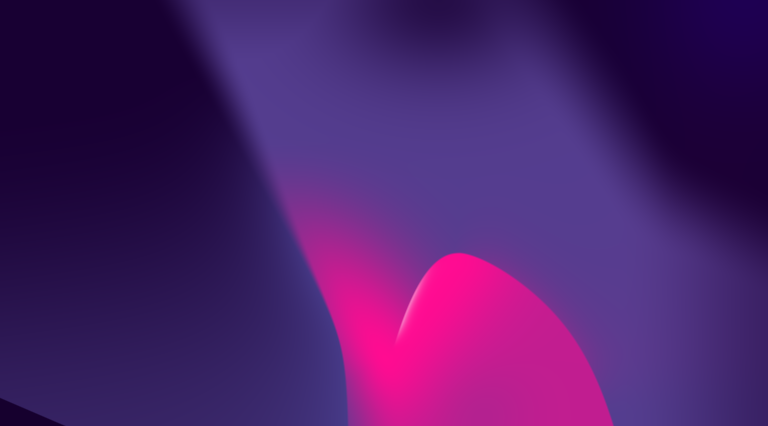
This background is drawn by a WebGL 2 fragment shader. Its source:

```glsl
#version 300 es
precision highp float;

uniform vec2 u_resolution;
out vec4 fragColor;

#define DARK vec3(0.095, 0.0, 0.2)
#define NIGHT_BLUE vec3(0.11, 0.0, 0.32)
#define DUSK vec3(0.22, 0.145, 0.4)
#define RIM_BLUE vec3(0.29, 0.245, 0.56)
#define PURPLE vec3(0.33, 0.24, 0.56)
#define HOT_PINK vec3(1.0, 0.045, 0.57)
#define SHINE vec3(0.96, 0.66, 0.85)
#define APEX vec2(1.08, 0.406)
#define FLANK_FOOT vec2(0.905, 0.165)

float gauss(float v) { return exp(-v * v); }

float smoothMax(float a, float b, float k) {
  return 0.5 * (a + b + sqrt((a - b) * (a - b) + k));
}

float segmentDistance(vec2 p, vec2 a, vec2 b) {
  vec2 ab = b - a;
  return length(p - a - ab * clamp(dot(p - a, ab) / dot(ab, ab), 0.0, 1.0));
}

// Left border of the bright sheet: vertical at the foot, leaning left above.
float sheetEdge(float y) {
  return 0.822 - smoothMax(0.54 * (y - 0.2), 0.0, 0.003);
}

// Lower border of the dark corner: steep, then shallow.
float cornerEdge(float x) {
  return smoothMax(0.577 - 1.5 * (x - 1.55), 0.54 - 0.42 * (x - 1.6), 0.002);
}

// Mound outline, with a different fall on each side of the apex.
float moundTop(float x) {
  float l = max(APEX.x - x, 0.0);
  float r = max(x - APEX.x, 0.0);
  return APEX.y - 16.0 * pow(l, 2.3) - 1.3 * pow(r, 1.5) - 57.0 * pow(r, 6.0);
}

float moundDistance(vec2 p) {
  float h = 0.004;
  float slope = (moundTop(p.x + h) - moundTop(p.x - h)) / (2.0 * h);
  return (moundTop(p.x) - p.y) / sqrt(1.0 + slope * slope);
}

// Shaded hollow on the left, lit along the sheet.
vec3 hollow(vec2 p, float e, float pixel) {
  float lift = smoothstep(0.8, -0.1, p.y + 0.12 * (0.5 - p.x));
  vec3 c = mix(DARK, DUSK, lift);
  float rim = exp(min(e, 0.0) / mix(0.15, 0.04, p.y));
  c = mix(c, RIM_BLUE, 0.85 * rim * smoothstep(0.85, 0.3, p.y));
  float fold = 0.066 - 0.43 * p.x - p.y;
  return mix(c, DARK * 0.9, smoothstep(-pixel, pixel, fold));
}

// Purple sheet fading into the dark at the top and right.
vec3 sheet(vec2 p) {
  vec3 c = mix(PURPLE, DARK, 0.5 * smoothstep(1.45, 1.87, p.x));
  float topShade = 0.78 * gauss((p.x - 1.03) / 0.25) * gauss((1.0 - p.y) / 0.18);
  topShade = max(topShade, 0.3 * smoothstep(0.82, 1.05, p.y));
  c = mix(c, DARK, topShade);
  float d = (p.y - cornerEdge(p.x)) * mix(0.58, 0.9, smoothstep(1.45, 1.65, p.x));
  vec3 corner = mix(DARK, NIGHT_BLUE, gauss(length(p - vec2(1.75, 1.02)) / 0.25));
  return mix(c, corner, smoothstep(-0.14, 0.09, d));
}

// Pink plume rising along the left border.
float plume(vec2 p) {
  float side = p.x - 0.9 + 0.52 * (p.y - 0.167);
  float rise = smoothstep(0.69, 0.15, p.y) * mix(0.7, 1.0, smoothstep(-0.03, 0.16, p.y));
  return rise * gauss(side / (side < 0.0 ? 0.13 : 0.19));
}

void main() {
  vec2 p = gl_FragCoord.xy / u_resolution.y;
  float pixel = 1.0 / u_resolution.y;
  float e = p.x - sheetEdge(p.y);
  float d = moundDistance(p);

  // The mound is hottest along its left flank.
  float heat = 0.64 + 0.36 * gauss(segmentDistance(p, FLANK_FOOT, APEX - 0.02) / 0.15);
  heat -= 0.1 * gauss(length(p - vec2(1.11, 0.03)) / 0.12);

  // Its foot melts into the plume; elsewhere its outline is crisp.
  float melt = smoothstep(0.2, 0.06, p.y) * smoothstep(1.1, 0.95, p.x);
  float width = max(mix(0.003, 0.1, melt), pixel);
  float mound = smoothstep(-width, width, d);
  float halo = 0.22 * exp(-max(-d, 0.0) / 0.045) * smoothstep(1.0, 1.2, p.x)
             * smoothstep(0.02, 0.2, p.y);
  float pink = mix(max(plume(p), halo), heat, mound);
  vec3 bright = mix(sheet(p), HOT_PINK, pink);

  // Thin shine inside the left flank.
  float shine = exp(-max(d, 0.0) / 0.009) * mound;
  shine *= smoothstep(0.18, 0.25, p.y) * smoothstep(0.395, 0.3, p.y) * step(p.x, APEX.x);
  bright = mix(bright, SHINE, 0.85 * shine);

  // The border softens toward the top.
  float blur = max(0.005, 2.0 * pixel) + 0.1 * smoothstep(0.2, 1.0, p.y);
  float cover = smoothstep(-0.3 * blur, blur, e);
  fragColor = vec4(mix(hollow(p, e, pixel), bright, cover), 1.0);
}
```
